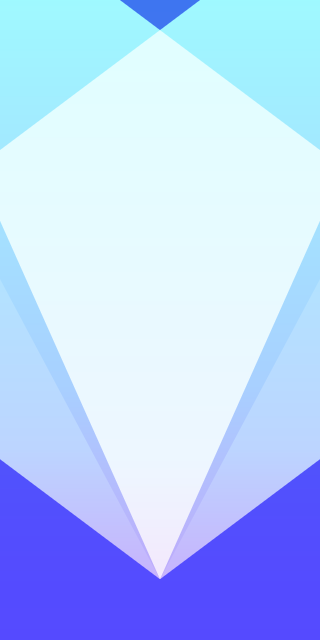
Reproduce this background procedurally as a Shadertoy shader.

```glsl
// Draws a pale faceted crystal with cyan wings on a blue-violet backdrop.

const float TOP_APEX = 0.953;
const float BOTTOM_APEX = 0.095;
const float OUTER_SLOPE = 0.1875;
const float FOLD_SLOPE = 0.469;
const float CORE_SLOPE = 0.560;

// Antialiased coverage above the mirrored line y = apex + slope * x.
// p.x is 0 on the centre axis and 1 at either side of the canvas.
float above(vec2 p, float apex, float slope) {
    float height = p.y - apex - slope * p.x;
    float pixel = length(vec2(2.0 * slope / iResolution.x, 1.0 / iResolution.y));
    return clamp(height / pixel + 0.5, 0.0, 1.0);
}

// Vertical gradient: low at the bottom apex, middle at the bend, high at the top.
vec3 gradient(float y, float bend, vec3 low, vec3 middle, vec3 high) {
    float lower = clamp((y - BOTTOM_APEX) / (bend - BOTTOM_APEX), 0.0, 1.0);
    float upper = clamp((y - bend) / (1.0 - bend), 0.0, 1.0);
    return mix(mix(low, middle, lower), high, upper);
}

void mainImage(out vec4 fragColor, in vec2 fragCoord) {
    vec2 uv = fragCoord / iResolution.xy;
    vec2 p = vec2(abs(uv.x - 0.5) * 2.0, uv.y);

    // Facet colours
    vec3 backdrop = mix(vec3(0.332, 0.292, 1.0), vec3(0.245, 0.460, 0.940),
                        smoothstep(0.0, 1.0, uv.y));
    vec3 wing = gradient(uv.y, 0.40, vec3(0.745, 0.665, 0.985),
                         vec3(0.658, 0.816, 1.0), vec3(0.625, 0.975, 1.0));
    vec3 fold = gradient(uv.y, 0.30, vec3(0.780, 0.700, 0.990),
                         vec3(0.738, 0.835, 1.0), vec3(0.640, 0.975, 1.0));
    vec3 core = gradient(uv.y, 0.28, vec3(0.953, 0.910, 0.990),
                         vec3(0.930, 0.967, 1.0), vec3(0.876, 1.0, 1.0));

    // Facet coverage
    float body = above(p, BOTTOM_APEX, OUTER_SLOPE)
               * (1.0 - above(p, TOP_APEX, OUTER_SLOPE));
    float foldMask = 1.0 - above(p, BOTTOM_APEX, FOLD_SLOPE);
    float coreMask = above(p, BOTTOM_APEX, CORE_SLOPE)
                   * (1.0 - above(p, TOP_APEX, -OUTER_SLOPE));

    // Layers from back to front
    vec3 color = mix(backdrop, mix(wing, fold, foldMask), body);
    color = mix(color, core, coreMask);
    fragColor = vec4(color, 1.0);
}
```
